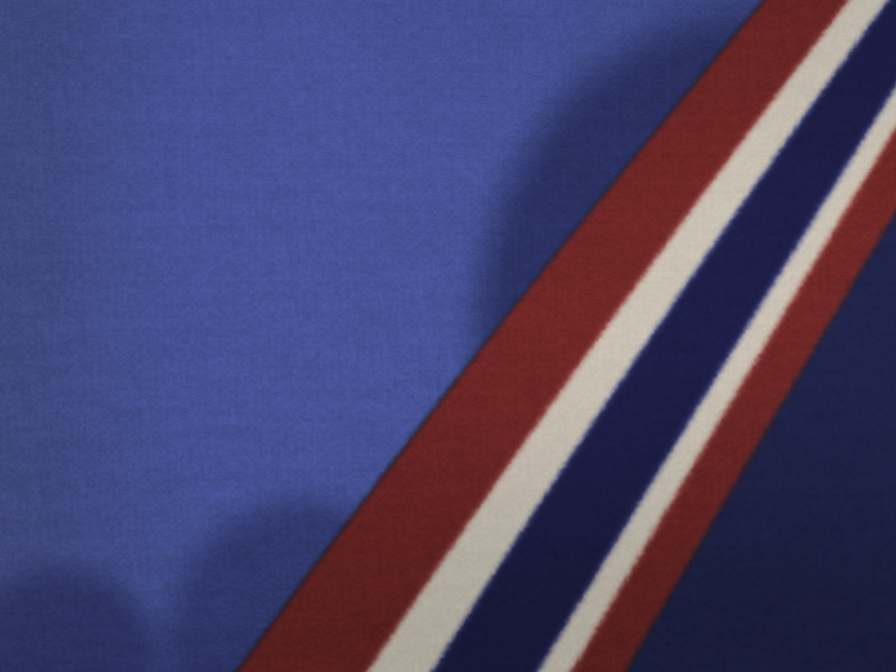
A Shadertoy shader for this texture:

```glsl
// Woven blue cloth crossed by a slanting ribbon of red, white and navy stripes.
// Six gently bowed edges separate the bands; soft ellipses cast the shadows,
// and layered value noise supplies fibres, grain and faint horizontal threads.

const vec3 BLUE_LIT    = vec3(0.265, 0.312, 0.570);
const vec3 BLUE_SHADE  = vec3(0.150, 0.172, 0.350);
const vec3 BLUE_RIGHT  = vec3(0.122, 0.138, 0.285);
const vec3 NAVY        = vec3(0.112, 0.115, 0.270);
const vec3 RED         = vec3(0.425, 0.148, 0.145);
const vec3 IVORY       = vec3(0.770, 0.740, 0.690);
const vec3 SEAM        = vec3(0.150, 0.135, 0.190);
const vec3 PINK        = vec3(0.600, 0.330, 0.310);
const vec3 INK         = vec3(0.250, 0.270, 0.480);

const float SLANT      = 0.79;    // horizontal offset to distance across a band
const float EDGE_BLUR  = 0.0035;
const float EDGE_FUZZ  = 0.0022;
const float GRAIN      = 0.17;
const float THREAD     = 0.045;

// Each edge: x at the bottom, x at the top, leftward bow at mid height.
const vec3 EDGES[6] = vec3[6](
    vec3(0.352, 1.137, 0.014), vec3(0.545, 1.262, 0.012),
    vec3(0.644, 1.323, 0.013), vec3(0.799, 1.413, 0.004),
    vec3(0.851, 1.450, 0.003), vec3(0.932, 1.523, 0.003));

// Band colour to the right of each edge, and the tint bleeding along the edge.
const vec3 BANDS[6]   = vec3[6](RED, IVORY, NAVY, IVORY, RED, BLUE_RIGHT);
const vec3 FRINGES[6] = vec3[6](SEAM, PINK, INK, INK, PINK, SEAM);

float hash(vec2 p) {
    return fract(sin(dot(p, vec2(127.1, 311.7))) * 43758.5453);
}

float valueNoise(vec2 p) {
    vec2 cell = floor(p), f = fract(p);
    f = f * f * (3.0 - 2.0 * f);
    return mix(mix(hash(cell), hash(cell + vec2(1, 0)), f.x),
               mix(hash(cell + vec2(0, 1)), hash(cell + vec2(1, 1)), f.x), f.y);
}

// Signed distance across an edge, positive on its right.
float edgeDistance(vec2 p, vec3 edge) {
    float x = mix(edge.x, edge.y, p.y) - edge.z * 4.0 * p.y * (1.0 - p.y);
    return (p.x - x) * SLANT;
}

// One inside a soft ellipse, zero outside.
float softEllipse(vec2 p, vec2 center, vec2 radii, float softness) {
    float d = (length((p - center) / radii) - 1.0) * min(radii.x, radii.y);
    return 1.0 - smoothstep(-softness, softness, d);
}

vec3 litCloth(vec2 p) {
    // Broad glow, fading and greying towards the left border
    vec2 fromGlow = (p - vec2(0.52, 0.65)) / vec2(0.75, 0.85);
    vec3 col = BLUE_LIT * (1.06 - 0.22 * dot(fromGlow, fromGlow));
    float leftFade = 1.0 - smoothstep(0.0, 0.28, p.x);
    col = mix(col, vec3(0.245, 0.275, 0.460), 0.55 * leftFade);

    // Rounded shadows beside the ribbon and along the bottom
    float side = softEllipse(p, vec2(1.12, 0.50), vec2(0.41, 0.48), 0.045);
    float leftLobe = softEllipse(p, vec2(0.09, 0.02), vec2(0.14, 0.135), 0.035);
    float midLobe = softEllipse(p, vec2(0.45, 0.04), vec2(0.20, 0.215), 0.04);
    float low = 1.0 - smoothstep(-0.05, 0.13, p.y);
    float shade = 1.0 - (1.0 - 0.85 * side) * (1.0 - 0.72 * leftLobe)
                      * (1.0 - 0.65 * midLobe) * (1.0 - 0.5 * low);
    return mix(col, BLUE_SHADE, shade);
}

void mainImage(out vec4 fragColor, in vec2 fragCoord) {
    vec2 p = fragCoord / iResolution.y;
    float blur = max(EDGE_BLUR, 0.8 / iResolution.y);

    // Light on the ribbon dims towards the bottom and the top border
    float ribbonLight = mix(0.80, 1.04, smoothstep(0.0, 0.55, p.y));
    ribbonLight *= 1.0 - 0.09 * smoothstep(0.65, 1.0, p.y);

    // Bands laid from left to right
    vec3 col = litCloth(p);
    float fuzz = (valueNoise(p * 170.0) - 0.5) * EDGE_FUZZ;
    for (int i = 0; i < 6; i++) {
        float d = edgeDistance(p, EDGES[i]) + fuzz;
        float light = BANDS[i] == IVORY ? mix(1.0, ribbonLight, 0.6) : ribbonLight;
        col = mix(col, BANDS[i] * light, smoothstep(-blur, blur, d));
        float fringe = exp(-d * d / (2.2 * blur * blur));
        col = mix(col, FRINGES[i] * ribbonLight, 0.55 * fringe);
    }

    // Fibres, grain and broken horizontal threads
    float fine = valueNoise(p * 370.0) - 0.5;
    float fibre = valueNoise(p * vec2(150.0, 210.0) + 17.0) - 0.5;
    float thread = valueNoise(p * vec2(9.0, 130.0) + 53.0) - 0.5;
    float mottling = valueNoise(p * 24.0 + 91.0) - 0.5;
    float brightness = dot(col, vec3(0.333));
    float strength = mix(1.0, 0.35, smoothstep(0.35, 0.65, brightness));
    float weave = GRAIN * (0.65 * fine + 0.5 * fibre) + THREAD * (thread + 0.6 * mottling);
    col *= 1.0 + strength * weave;

    fragColor = vec4(clamp(col, 0.0, 1.0), 1.0);
}
```
